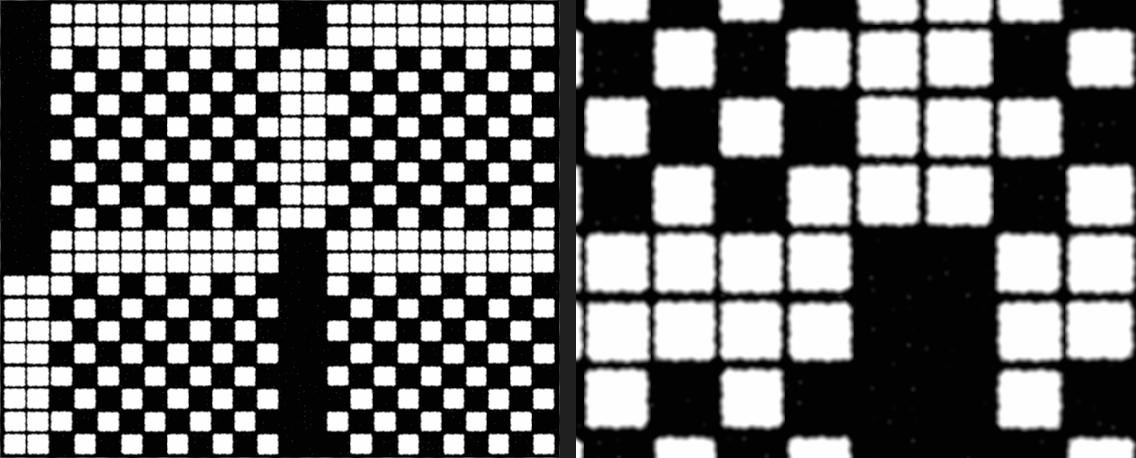
Left: the whole. Right: its middle third, enlarged.
This pattern is drawn by a WebGL 2 fragment shader. Its source:

```glsl
#version 300 es
precision highp float;
// Weaving draft: a 24 x 20 grid of inked squares, with checked blocks framed by
// white bands and by upright strips that swap black and white in each block.
// Each square is a rounded box, jittered by hashes and roughened by sines.

uniform vec2 u_resolution;
out vec4 outColor;

// Lengths are fractions of the canvas width; y runs down from the top edge.
const float PAGE_HEIGHT = 0.815;
const vec2 GRID_COUNT = vec2(24.0, 20.0);
const vec2 BLOCK_CELLS = vec2(12.0, 10.0);
const float BAND_CELLS = 2.0;
const vec2 GRID_ORIGIN = vec2(0.0061, 0.0046);
const vec2 CELL_PITCH = vec2(0.04108, 0.0403);
const vec2 SQUARE_HALF = vec2(0.0195, 0.0184);
const float CORNER_RADIUS = 0.0046;
const float LINE_SHRINK = 0.0013;    // narrowing of whole columns and rows
const float SQUARE_SHRINK = 0.0005;  // narrowing of single squares
const float CENTRE_JITTER = 0.0011;
const float EDGE_WOBBLE = 0.0004;
const float EDGE_SOFTNESS = 0.0025;
const float COLUMN_DRIFT = 0.0022;   // slow sideways sway of the columns
const float DRIFT_PERIOD = 0.4725;
const float RIM_WIDTH = 0.0022;
const float RIM_STRENGTH = 0.5;
const float SPECK_PITCH = 0.011;
const float SPECK_STRENGTH = 0.13;
const vec3 INK = vec3(0.008);
const vec3 PAPER = vec3(0.995);
const float TAU = 6.28319;

float hash(vec2 p) {
  p = fract(p * vec2(0.1031, 0.1137));
  p += dot(p, p.yx + 33.33);
  return fract((p.x + p.y) * p.x * 17.3);
}

vec2 hash2(vec2 p) {
  return vec2(hash(p + 11.3), hash(p + 47.9));
}

float roundedBox(vec2 p, vec2 halfSize, float radius) {
  vec2 q = abs(p) - halfSize + radius;
  return length(max(q, 0.0)) + min(max(q.x, q.y), 0.0) - radius;
}

// True where the draft leaves a square white.
bool isWhite(vec2 cell) {
  vec2 block = floor(cell / BLOCK_CELLS);
  vec2 local = mod(cell, BLOCK_CELLS);
  bool inStrip = local.x < BAND_CELLS;
  bool inBand = local.y < BAND_CELLS;
  if (inStrip) return !inBand && mod(block.x + block.y, 2.0) > 0.5;
  return inBand || mod(cell.x + cell.y, 2.0) < 0.5;
}

// White coverage of the grid squares at p.
float squares(vec2 p, float blur) {
  vec2 grid = (p - GRID_ORIGIN) / CELL_PITCH;
  vec2 cell = floor(grid);
  bool outside = any(lessThan(cell, vec2(0.0))) || any(greaterThanEqual(cell, GRID_COUNT));
  if (outside || !isWhite(cell)) return 0.0;

  vec2 lineNoise = vec2(hash(vec2(cell.x, 71.0)), hash(vec2(cell.y, 23.0)));
  vec2 halfSize = SQUARE_HALF - LINE_SHRINK * lineNoise - SQUARE_SHRINK * hash2(cell + 90.0);
  vec2 offset = (fract(grid) - 0.5) * CELL_PITCH;
  offset += CENTRE_JITTER * (hash2(cell) - 0.5);

  vec2 wave = sin(p.yx * 410.0 + cell * 2.4) + 0.6 * sin(p.yx * 930.0 + cell.yx * 4.1);
  float d = roundedBox(offset + EDGE_WOBBLE * wave, halfSize, CORNER_RADIUS);
  return 1.0 - smoothstep(-blur, blur, d);
}

// Faint dust in the ink: one soft dot in some cells of a fine grid.
float specks(vec2 p) {
  vec2 g = p / SPECK_PITCH;
  vec2 id = floor(g);
  vec2 centre = 0.25 + 0.5 * hash2(id);
  float strength = smoothstep(0.65, 1.0, hash(id + 5.7));
  return strength * (1.0 - smoothstep(0.0, 0.24, length(fract(g) - centre)));
}

// Worn pale line along the edge of the sheet.
float rim(vec2 p) {
  vec2 toEdge = min(p, vec2(1.0, PAGE_HEIGHT) - p);
  float along = toEdge.x < toEdge.y ? p.y : p.x;
  float wear = 0.55 + 0.25 * sin(along * 47.0) + 0.2 * sin(along * 173.0 + 1.3);
  return wear * (1.0 - smoothstep(0.0, RIM_WIDTH, min(toEdge.x, toEdge.y)));
}

void main() {
  vec2 uv = gl_FragCoord.xy / u_resolution;
  vec2 p = vec2(uv.x, (1.0 - uv.y) * PAGE_HEIGHT);
  float blur = max(EDGE_SOFTNESS, 0.7 / u_resolution.x);

  vec2 swayed = p;
  swayed.x -= COLUMN_DRIFT * (0.85 - cos(TAU * (p.x / DRIFT_PERIOD - 0.057)));

  float white = squares(swayed, blur);
  white = max(white, RIM_STRENGTH * rim(p));
  white = max(white, SPECK_STRENGTH * specks(p));
  outColor = vec4(mix(INK, PAPER, white), 1.0);
}
```
